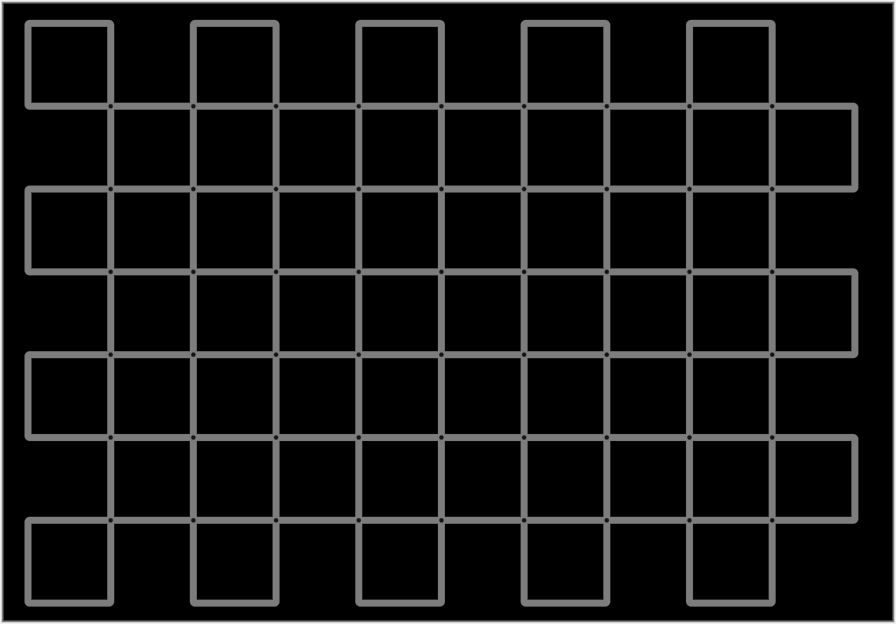
Reproduce this pattern procedurally as a WebGL 2 fragment shader.

```glsl
#version 300 es
precision highp float;
// Checkerboard of rounded grey square outlines on black, with dark crossings and a thin frame.

#define DESIGN vec2(512.0, 356.0)   // layout units across the canvas
#define GRID vec2(10.0, 7.0)        // cells across and down
#define ORIGIN vec2(16.0, 11.9)     // lower left corner of the grid
#define PITCH 47.25                 // cell size
#define HALF_LINE 2.0               // half the stroke width
#define CORNER 1.0                  // corner radius of the stroke's centre line
#define DOT_RADIUS 1.25             // dark dot at each crossing
#define FRAME 1.0                   // width of each frame band
#define LINE_COLOR vec3(0.49)
#define DOT_COLOR vec3(0.08)
#define FRAME_COLOR vec3(0.94)

uniform vec2 u_resolution;
out vec4 fragColor;

float roundedBox(vec2 p, float halfSize, float radius) {
    vec2 q = abs(p) - halfSize + radius;
    return length(max(q, 0.0)) + min(max(q.x, q.y), 0.0) - radius;
}

// Coverage of a shape from its signed distance
float coverage(float d, float pixel) {
    return clamp(0.5 - d / pixel, 0.0, 1.0);
}

bool isOutlined(vec2 cell) {
    bool inside = all(greaterThanEqual(cell, vec2(0.0))) && all(lessThan(cell, GRID));
    return inside && mod(cell.x + cell.y, 2.0) < 0.5;
}

// Distance to the nearest square outline among the surrounding cells
float outlineDistance(vec2 p) {
    vec2 home = floor(p / PITCH);
    float d = 1e3;
    for (int y = -1; y <= 1; y++) {
        for (int x = -1; x <= 1; x++) {
            vec2 cell = home + vec2(x, y);
            if (isOutlined(cell)) {
                vec2 local = p - (cell + 0.5) * PITCH;
                d = min(d, abs(roundedBox(local, 0.5 * PITCH, CORNER)) - HALF_LINE);
            }
        }
    }
    return d;
}

void main() {
    vec2 unitsPerPixel = DESIGN / u_resolution;
    vec2 pos = gl_FragCoord.xy * unitsPerPixel;
    float pixel = max(unitsPerPixel.x, unitsPerPixel.y);
    vec2 p = pos - ORIGIN;

    // Square outlines
    vec3 color = LINE_COLOR * coverage(outlineDistance(p), 1.15 * pixel);

    // Dark dots where diagonal neighbours touch, interior crossings only
    vec2 node = clamp(round(p / PITCH), vec2(1.0), GRID - 1.0);
    float dotDistance = length(p - node * PITCH) - DOT_RADIUS;
    color = mix(color, DOT_COLOR, coverage(dotDistance, 1.3 * pixel));

    // Frame: light outer band, grey inner band
    vec2 toEdge = min(pos, DESIGN - pos);
    float edge = min(toEdge.x, toEdge.y);
    color = mix(color, LINE_COLOR, coverage(edge - 2.0 * FRAME, pixel));
    color = mix(color, FRAME_COLOR, coverage(edge - FRAME, pixel));

    fragColor = vec4(color, 1.0);
}
```
